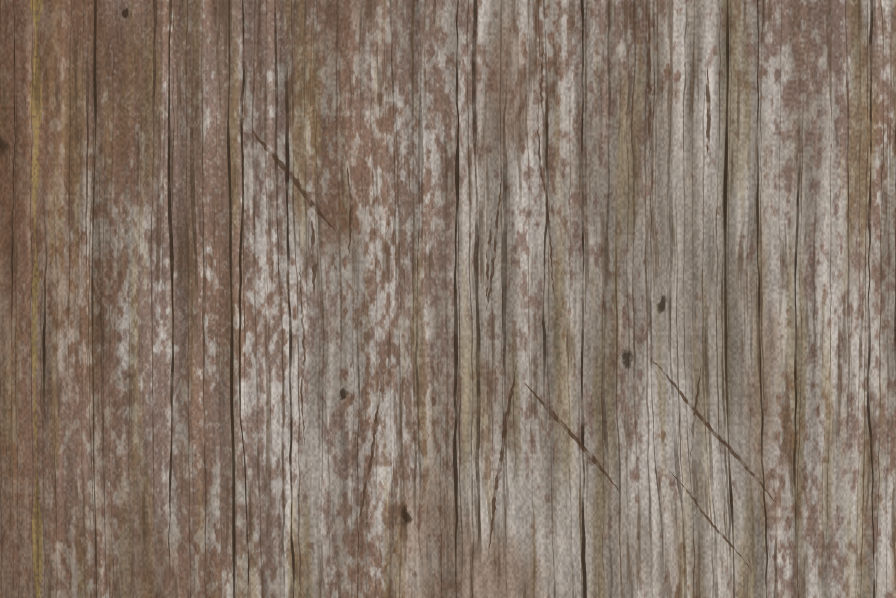
Give the GLSL for this texture, as a Shadertoy shader.

```glsl
// Weathered upright boards: grey bare wood under worn red-brown paint.
// Stretched noise makes grain and flaking, jittered columns make the cracks,
// and short loops scatter seams, slanting scratches and small knots.
#define BARE vec3(0.555, 0.510, 0.465)
#define PALE vec3(0.670, 0.640, 0.610)
#define PAINT vec3(0.465, 0.380, 0.340)
#define RUST vec3(0.420, 0.300, 0.220)
#define DARK vec3(0.200, 0.155, 0.115)
#define MOSS vec3(0.480, 0.405, 0.255)
#define LONG_CRACKS 19.0
#define HAIRLINES 50.0
#define CRACK_WIDTH 0.0027
#define SCRATCHES 16
#define KNOTS 6
#define GRAIN_CONTRAST 0.50

float hash(vec2 p) {
    return fract(sin(dot(p, vec2(127.1, 311.7))) * 43758.5453);
}

float noise(vec2 p) {
    vec2 i = floor(p), f = fract(p);
    f = f * f * (3.0 - 2.0 * f);
    return mix(mix(hash(i), hash(i + vec2(1, 0)), f.x),
               mix(hash(i + vec2(0, 1)), hash(i + vec2(1, 1)), f.x), f.y);
}

float fbm(vec2 p) {
    float sum = 0.0, amp = 0.53;
    for (int i = 0; i < 4; i++) {
        sum += amp * noise(p);
        p = p * 2.03 + 17.3;
        amp *= 0.5;
    }
    return sum;
}

// Soft-edged stroke of half width w at distance d
float stroke(float d, float w) {
    float edge = 0.7 / iResolution.y;
    return 1.0 - smoothstep(max(w - edge, 0.0), w + edge, abs(d));
}

// Wandering vertical cracks, one per jittered column, broken along their length
float cracks(vec2 p, float perUnit, float width) {
    float dark = 0.0;
    for (int i = -1; i <= 1; i++) {
        float id = floor(p.x * perUnit) + float(i);
        vec2 seed = vec2(id, perUnit);
        float x = (id + 0.1 + 0.8 * hash(seed)) / perUnit;
        x += (noise(vec2(p.y * 2.5, id * 7.3)) - 0.5) * 0.3 / perUnit;
        x += (noise(vec2(p.y * 30.0, id * 3.7)) - 0.5) * 0.003;
        float reach = mix(0.2, 1.0, hash(seed + 3.1));
        float fade = 1.0 - smoothstep(reach - 0.2, reach, abs(p.y - hash(seed + 5.7)));
        float w = width * (0.3 + 0.7 * hash(seed + 8.3)) * (0.3 + 1.2 * noise(vec2(p.y * 14.0, id)));
        float broken = mix(0.3, 1.0, smoothstep(0.2, 0.6, fbm(vec2(p.y * 22.0, id * 5.3))));
        float strength = mix(0.35, 1.0, hash(seed + 9.9));
        dark = max(dark, strength * fade * broken * stroke(p.x - x, w));
    }
    return dark;
}

// Slanting gouges, mostly steep, every fifth one oblique
float scratches(vec2 p) {
    float mark = 0.0;
    for (int i = 0; i < SCRATCHES; i++) {
        vec2 seed = vec2(float(i), 57.0);
        vec2 mid = vec2(mix(0.45, 1.2, hash(seed)), mix(0.1, 0.9, hash(seed + 2.3)));
        float lean = i % 5 == 0 ? -0.85 : mix(-0.12, 0.28, hash(seed + 4.1));
        vec2 dir = normalize(vec2(lean, 1.0));
        vec2 q = p - mid;
        float along = dot(q, dir);
        float across = q.x * dir.y - q.y * dir.x;
        across += (noise(vec2(along * 16.0, float(i) * 5.0)) - 0.5) * 0.006;
        across += (noise(p * 140.0) - 0.5) * 0.003;
        float reach = mix(0.07, 0.22, hash(seed + 6.7));
        float taper = 1.0 - smoothstep(0.3 * reach, reach, abs(along));
        float w = mix(0.0012, 0.0040, hash(seed + 8.9)) * taper;
        float broken = smoothstep(0.2, 0.6, noise(p * vec2(170.0, 80.0)));
        mark = max(mark, stroke(across, w) * smoothstep(0.0, 0.2, taper) * mix(0.35, 1.0, broken));
    }
    return mark;
}

void mainImage(out vec4 fragColor, in vec2 fragCoord) {
    vec2 uv = fragCoord / iResolution.y;
    vec2 p = uv;
    p.x += 0.018 * (noise(uv * vec2(5.0, 2.2)) - 0.5) + 0.004 * (noise(uv * vec2(20.0, 9.0)) - 0.5);

    // Bare wood
    float streak = fbm(p * vec2(42.0, 2.2));
    float fibre = fbm(p * vec2(120.0, 9.0));
    float grit = noise(p * vec2(335.0, 210.0));
    float broad = fbm(p * vec2(7.0, 2.5) + 51.0);
    vec3 color = mix(BARE, PALE, smoothstep(0.3, 0.66, 0.55 * streak + 0.45 * fbm(p * vec2(9.0, 4.0))));

    // Worn paint: thick at left and top, thin right of the middle, finely flaked
    float cover = 0.62 - 0.40 * smoothstep(0.35, 0.95, p.x) + 0.3 * smoothstep(1.15, 1.5, p.x);
    cover += 0.22 * smoothstep(0.6, 1.0, p.y) + 0.8 * (fbm(p * vec2(6.0, 3.0)) - 0.5);
    cover += 0.75 * (fbm(p * vec2(45.0, 7.0)) - 0.5) + 1.25 * (fbm(p * vec2(110.0, 48.0)) - 0.5);
    float paint = smoothstep(-0.2, 0.2, cover - 0.5);
    vec3 paintColor = mix(PAINT, RUST, 0.55 * smoothstep(0.4, 0.72, fbm(p * vec2(15.0, 4.0) + 31.0)));
    paintColor = mix(paintColor, PALE, 0.45 * smoothstep(0.52, 0.8, fbm(p * vec2(150.0, 100.0) + 9.0)));
    color = mix(color, paintColor, 0.85 * paint);

    // Rusty edge board, mossy streaks and broad brown weathering
    color = mix(color, RUST, 0.45 * (1.0 - smoothstep(0.03, 0.16, p.x)));
    color = mix(color, MOSS, 0.35 * smoothstep(0.54, 0.74, fbm(p * vec2(45.0, 2.6) + 73.0)));
    color = mix(color, RUST * 0.95, 0.45 * smoothstep(0.5, 0.75, broad));
    float mossEdge = stroke(p.x - 0.055, 0.011 * noise(vec2(p.y * 17.0, 4.0)));
    color = mix(color, MOSS * 1.1, 0.75 * mossEdge * smoothstep(0.1, 0.5, grit + 0.15));

    // Grain and dark fibres, then hairlines, cracks and board seams
    color *= 1.0 + GRAIN_CONTRAST * (0.55 * (fibre - 0.5) + 0.45 * (grit - 0.5) + 0.65 * (streak - 0.5));
    color = mix(color, DARK * 1.5, 0.5 * smoothstep(0.58, 0.8, fbm(p * vec2(105.0, 7.0) + 27.0)));
    color = mix(color, DARK * 1.35, 0.65 * cracks(p, HAIRLINES, 0.6 * CRACK_WIDTH));
    color = mix(color, DARK, 0.9 * cracks(p, LONG_CRACKS, CRACK_WIDTH));
    float seams[3] = float[3](0.155, 0.39, 1.22);
    for (int i = 0; i < 3; i++) {
        float d = p.x - seams[i];
        float wear = noise(vec2(p.y * 12.0, float(i) + 9.0));
        color = mix(color, MOSS * 0.7, 0.5 * exp(-abs(d) * 130.0) * noise(vec2(p.y * 5.0, float(i))));
        color = mix(color, DARK, mix(0.45, 0.9, wear) * stroke(d, 0.0024 * (0.2 + wear)));
    }

    // Scratches and knots
    color = mix(color, mix(DARK, RUST, 0.4), 0.75 * scratches(uv));
    for (int i = 0; i < KNOTS; i++) {
        vec2 seed = vec2(float(i), 83.0);
        vec2 q = uv - vec2(1.5 * hash(seed), hash(seed + 1.7));
        float r = length(q * vec2(1.0, 0.6)) + 0.016 * (fbm(uv * vec2(120.0, 70.0)) - 0.5);
        float size = mix(0.004, 0.010, hash(seed + 3.3));
        color = mix(color, DARK, 0.75 * (1.0 - smoothstep(0.4 * size, 1.5 * size, r)));
    }
    fragColor = vec4(clamp(color, 0.0, 1.0), 1.0);
}
```
